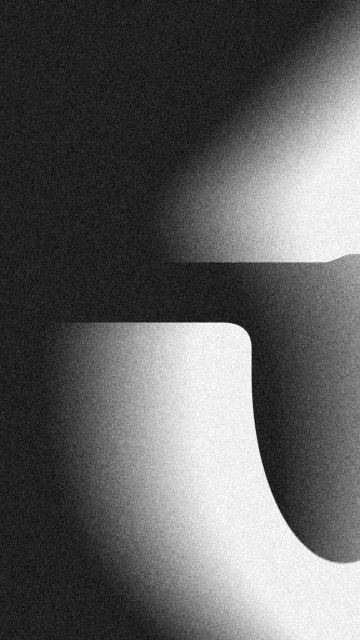
Reproduce this background procedurally as a Shadertoy shader.

```glsl
// Grainy monochrome backdrop: two soft-lit curved slabs around a shaded hollow.

float hash(vec2 cell) {
    vec3 q = fract(cell.xyx * vec3(0.1031, 0.1030, 0.0973));
    q += dot(q, q.yzx + 33.33);
    return fract((q.x + q.y) * q.z);
}

float smoothMin(float a, float b, float k) {
    float h = max(k - abs(a - b), 0.0) / k;
    return min(a, b) - 0.25 * k * h * h;
}

// Dark-to-white ramp with softened ends
float tone(float t) {
    t = clamp(t, 0.0, 1.0);
    return mix(0.125, 0.94, mix(t, smoothstep(0.0, 1.0, t), 0.5));
}

// Upper slab: a diagonal ramp that turns round at its left tip
float upperLight(vec2 p) {
    float diagonal = dot(p - vec2(0.405, 1.234), vec2(0.738, -0.675)) / 0.319;
    float side = (p.x - 0.382 + 0.3 * (p.y - 1.234)) / 0.44;
    return tone(smoothMin(diagonal, side, 0.25));
}

// Lower slab: a ramp whose dark side bends right toward the bottom
float lowerLight(vec2 p) {
    float left = 0.116 + 0.607 * pow(max(0.782 - p.y, 0.0), 2.7);
    left += 0.02 * smoothstep(0.82, 0.89, p.y);
    return tone((p.x - left) / 0.43);
}

// Hollow: a shadow that opens up to grey on the right
float hollowLight(vec2 p) {
    float depth = 1.049 - p.y;
    float start = 0.775 - 0.185 * exp(-4.32 * depth);
    float t = max((p.x - start) / (0.405 - 0.14 * depth), 0.0);
    return 0.125 + 0.56 * t * t / (t + 0.1);
}

// Lower slab outline: rounded shoulder above, elliptical bowl below
float lowerEdge(vec2 p) {
    vec2 corner = max((p - vec2(0.611, 0.803)) / vec2(0.088, 0.079), 0.0);
    float shoulder = pow(pow(corner.x, 2.6) + pow(corner.y, 2.6), 1.0 / 2.6) - 1.0;
    vec2 bowl = vec2(p.x - 0.954, min(p.y - 0.736, 0.0)) / vec2(0.255, 0.523);
    return p.y > 0.771 ? shoulder * 0.088 : (1.0 - length(bowl)) * 0.255;
}

void mainImage(out vec4 fragColor, in vec2 fragCoord) {
    vec2 p = fragCoord / iResolution.x;
    float blur = 0.8 / iResolution.x;

    // Layers
    float upperEdge = 1.049 + 0.023 * smoothstep(0.9, 0.98, p.x);
    float light = mix(hollowLight(p), upperLight(p),
                      smoothstep(-blur, blur, p.y - upperEdge));
    light = mix(light, lowerLight(p), smoothstep(blur, -blur, lowerEdge(p)));

    // Film grain, strongest in the mid greys
    vec2 cell = floor(p * 288.0);
    float grain = hash(cell) + hash(cell + 71.0) - 1.0;
    light += grain * (0.04 + 0.2 * light * (1.0 - light));

    fragColor = vec4(vec3(clamp(light, 0.0, 1.0)), 1.0);
}
```
